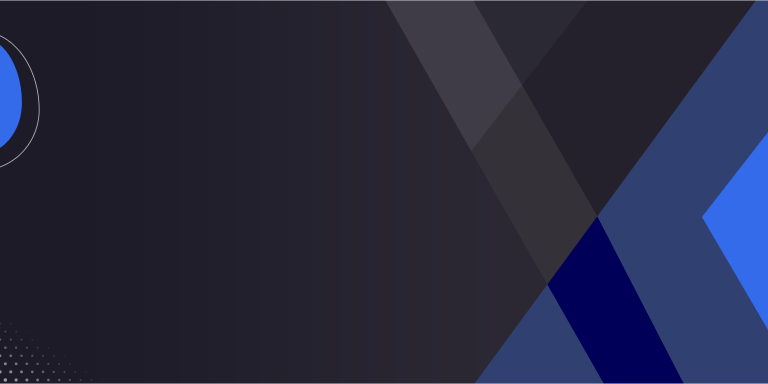
Write a Shadertoy shader that draws this background.

```glsl
// Dark geometric banner: a slanted translucent stripe crosses a blue corner panel,
// with a bright chevron at right, an outlined egg at left and fading halftone dots.
// Built from half-plane masks, split ellipses and a staggered dot lattice.

// Colours
const vec3 NIGHT_LEFT   = vec3(0.114, 0.106, 0.155);
const vec3 NIGHT_RIGHT  = vec3(0.168, 0.157, 0.204);
const vec3 SHADOW       = vec3(0.140, 0.131, 0.172);
const vec3 GAP          = vec3(0.170, 0.160, 0.205);
const vec3 STRIPE_LIGHT = vec3(0.247, 0.236, 0.284);
const vec3 STRIPE_DARK  = vec3(0.204, 0.194, 0.224);
const vec3 PANEL        = vec3(0.190, 0.250, 0.440);
const vec3 NAVY         = vec3(0.000, 0.000, 0.350);
const vec3 BRIGHT_BLUE  = vec3(0.200, 0.420, 0.920);
const vec3 PALE         = vec3(0.800, 0.800, 0.840);

// Layout: x runs 0..2, y runs 0..1 upward
const vec2 STRIPE_LEFT_TOP  = vec2(1.003, 1.0);
const vec2 STRIPE_LEFT_FOOT = vec2(1.573, 0.0);
const vec2 STRIPE_RIGHT_TOP = vec2(1.232, 1.0);
const vec2 STRIPE_KNEE      = vec2(1.555, 0.4375);
const vec2 NAVY_FOOT        = vec2(1.781, 0.0);
const vec2 PANEL_TOP        = vec2(1.969, 1.0);
const vec2 PANEL_FOOT       = vec2(1.235, 0.0);
const vec2 SHADE_TOP        = vec2(1.531, 1.0);
const vec2 SHADE_FOOT       = vec2(1.227, 0.607);
const vec2 CHEVRON_TIP      = vec2(1.828, 0.435);
const vec2 CHEVRON_UPPER    = vec2(2.000, 0.656);
const vec2 CHEVRON_LOWER    = vec2(2.000, 0.141);

const vec2 EGG_CENTRE  = vec2(-0.052, 0.732);
const vec3 EGG_RADII   = vec3(0.109, 0.172, 0.133);  // across, up, down
const vec2 RING_CENTRE = vec2(-0.052, 0.714);
const vec3 RING_RADII  = vec3(0.154, 0.205, 0.158);
const float RING_WIDTH = 0.0022;

const vec2 DOT_CELL    = vec2(0.028, 0.021);
const vec2 DOT_REACH   = vec2(0.310, 0.205);
const float DOT_RADIUS = 0.0046;
const float RIM_WIDTH  = 0.0022;

float pixel;

// Antialiased coverage of the positive side of a distance
float cover(float d) {
    return clamp(d / pixel + 0.5, 0.0, 1.0);
}

// Coverage of the area to the right of a line given from top to bottom
float rightOf(vec2 p, vec2 top, vec2 foot) {
    vec2 dir = normalize(foot - top);
    return cover(dot(p - top, vec2(-dir.y, dir.x)));
}

// Approximate distance to an ellipse with separate upper and lower radii
float eggDistance(vec2 p, vec2 centre, vec3 radii) {
    vec2 q = p - centre;
    vec2 r = vec2(radii.x, q.y > 0.0 ? radii.y : radii.z);
    float k = length(q / r);
    return k * (k - 1.0) / max(length(q / (r * r)), 1e-3);
}

// Staggered dots that shrink and fade away from the lower left corner
float halftone(vec2 p) {
    float row = floor(p.y / DOT_CELL.y);
    vec2 shifted = p + vec2(0.5 * DOT_CELL.x * mod(row, 2.0), 0.0);
    vec2 offset = (fract(shifted / DOT_CELL) - 0.5) * DOT_CELL;
    vec2 centre = p - offset;
    float fade = clamp(1.0 - dot(centre, 1.0 / DOT_REACH), 0.0, 1.0);
    float radius = DOT_RADIUS * sqrt(fade);
    return cover(radius - length(offset)) * fade;
}

void mainImage(out vec4 fragColor, in vec2 fragCoord) {
    vec2 p = fragCoord / iResolution.xy * vec2(2.0, 1.0);
    pixel = 1.0 / iResolution.y;

    // Half-planes shared by the slanted shapes
    float pastLeft  = rightOf(p, STRIPE_LEFT_TOP, STRIPE_LEFT_FOOT);
    float pastRight = rightOf(p, STRIPE_RIGHT_TOP, STRIPE_KNEE);
    float pastNavy  = rightOf(p, STRIPE_KNEE, NAVY_FOOT);
    float pastShade = rightOf(p, SHADE_TOP, SHADE_FOOT);
    float inPanel   = rightOf(p, PANEL_TOP, PANEL_FOOT);

    // Dark ground, then stripe and the facets beside it
    vec3 color = mix(NIGHT_LEFT, NIGHT_RIGHT, smoothstep(0.1, 1.4, p.x));
    vec3 stripe = mix(STRIPE_LIGHT, STRIPE_DARK, pastShade);
    vec3 facet = mix(GAP, SHADOW, pastShade);
    color = mix(color, mix(stripe, facet, pastRight), pastLeft);

    // Blue panel with the navy crossing and the chevron
    vec3 panel = mix(PANEL, NAVY, pastLeft * (1.0 - pastNavy));
    float chevron = rightOf(p, CHEVRON_UPPER, CHEVRON_TIP)
                  * rightOf(p, CHEVRON_TIP, CHEVRON_LOWER);
    panel = mix(panel, BRIGHT_BLUE, chevron);
    color = mix(color, panel, inPanel);

    // Egg and its thin outline
    color = mix(color, BRIGHT_BLUE, cover(-eggDistance(p, EGG_CENTRE, EGG_RADII)));
    float ring = abs(eggDistance(p, RING_CENTRE, RING_RADII));
    float ringCover = clamp((0.5 * (RING_WIDTH + pixel) - ring) / pixel, 0.0, 1.0);
    color = mix(color, PALE, ringCover * min(1.0, RING_WIDTH / pixel));

    // Halftone corner and pale rims along the top and bottom
    color = mix(color, PALE, 0.8 * halftone(p));
    float rim = cover(RIM_WIDTH - min(p.y, 1.0 - p.y));
    color = mix(color, PALE, 0.6 * rim);

    fragColor = vec4(color, 1.0);
}
```
